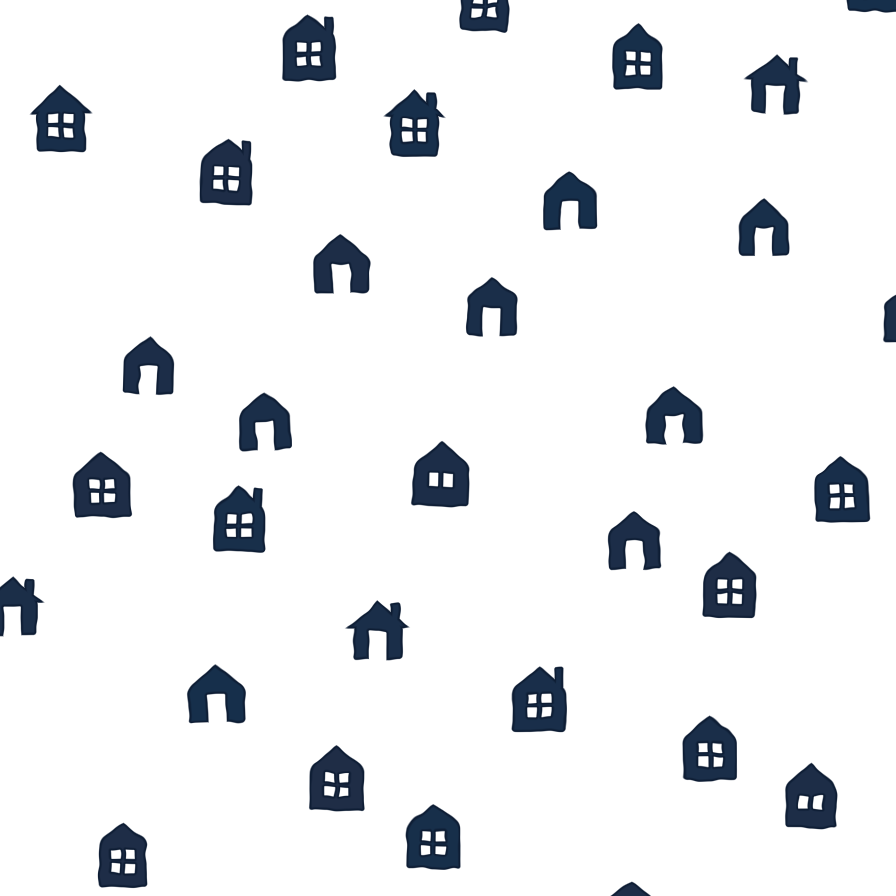
A Shadertoy shader for this pattern:

```glsl
// Small navy cut-out houses scattered over white paper.
// A turned, jittered lattice places them; each house is a signed distance
// built from a gabled body, optional eaves and chimney, and a door or windows.

const vec3 PAPER = vec3(1.0);
const vec3 NAVY_BLUE = vec3(0.085, 0.185, 0.295);
const vec3 NAVY_GREY = vec3(0.122, 0.175, 0.275);
const vec3 NAVY_RIM = vec3(0.05, 0.11, 0.20);
const float SPACING = 0.181;    // lattice step, in canvas heights
const float HOUSE_SIZE = 0.0308; // half width of a house
const float JITTER = 0.46;      // total scatter, in lattice steps
const float LATTICE_TURN = 0.42;

vec3 hash3(vec2 p) {
    vec3 q = fract(p.xyx * vec3(0.1031, 0.1030, 0.0973));
    q += dot(q, q.yxz + 33.33);
    return fract((q.xxy + q.yzz) * q.zyx);
}

float valueNoise(vec2 p) {
    vec2 i = floor(p), f = fract(p);
    f = f * f * (3.0 - 2.0 * f);
    float low = mix(hash3(i).x, hash3(i + vec2(1, 0)).x, f.x);
    float high = mix(hash3(i + vec2(0, 1)).x, hash3(i + vec2(1, 1)).x, f.x);
    return mix(low, high, f.y);
}

mat2 rotation(float angle) {
    float c = cos(angle), s = sin(angle);
    return mat2(c, s, -s, c);
}

float smoothMax(float a, float b, float k) {
    float h = max(k - abs(a - b), 0.0) / k;
    return max(a, b) + 0.25 * h * h * k;
}

float boxDistance(vec2 p, vec2 halfSize, float radius) {
    vec2 d = abs(p) - halfSize + radius;
    return length(max(d, 0.0)) + min(max(d.x, d.y), 0.0) - radius;
}

// Half plane pair below a ridge; slope is the drop per unit of width
float gableDistance(vec2 p, float ridge, float slope) {
    return dot(vec2(abs(p.x), p.y - ridge), normalize(vec2(slope, 1.0)));
}

// Two columns of panes in one or two rows
float windowDistance(vec2 p, bool singleRow) {
    vec2 centre = vec2(0.265, singleRow ? 0.0 : 0.25);
    vec2 pane = vec2(0.17, singleRow ? 0.24 : 0.165);
    vec2 q = vec2(abs(p.x), singleRow ? p.y : abs(p.y));
    return boxDistance(q - centre, pane, 0.03);
}

// House about two units wide, its traits drawn from the seed
float houseDistance(vec2 p, vec2 seed) {
    vec3 kind = hash3(seed + 17.0);
    vec3 shape = hash3(seed + 53.0);
    bool hasDoor = kind.x < 0.38;
    bool hasChimney = kind.y < 0.42;
    bool hasEaves = hasDoor ? hasChimney : kind.z < 0.2;

    // Uneven, hand-cut outline
    vec2 w = p * 2.6 + seed * 9.0;
    p += 0.09 * (vec2(valueNoise(w), valueNoise(w + 41.0)) - 0.5);

    float halfWidth = hasEaves ? 0.88 : mix(0.86, 1.03, shape.x);
    float ridge = hasDoor ? 1.05 : 1.18;
    float slope = mix(0.76, 0.88, shape.y);
    float base = hasDoor ? -1.02 : -1.16;

    float gable = gableDistance(p, ridge, slope);
    float middle = 0.5 * (ridge + base);
    float body = boxDistance(p - vec2(0.0, middle),
                             vec2(halfWidth, 0.5 * (ridge - base) + 0.04), 0.12);
    float house = smoothMax(body, gable, 0.16);
    if (hasEaves) {
        float eaves = ridge - slope * 1.16;
        house = min(house, smoothMax(gable, eaves - p.y, 0.08));
    }
    if (hasChimney) {
        vec2 top = vec2(halfWidth - 0.26, ridge - 0.48);
        house = min(house, boxDistance(p - top, vec2(0.18, 0.42), 0.07));
    }

    float opening = hasDoor
        ? boxDistance(p - vec2(0.0, base - 0.1), vec2(0.32, 1.08), 0.05)
        : windowDistance(p - vec2(0.0, -0.26), shape.z < 0.12);
    return max(house, -opening);
}

void mainImage(out vec4 fragColor, in vec2 fragCoord) {
    vec2 uv = fragCoord / iResolution.y;
    float pixel = 1.0 / iResolution.y;
    mat2 turn = rotation(LATTICE_TURN);
    vec2 lattice = turn * uv / SPACING;
    vec2 cell = floor(lattice);

    // Nearest house among the neighbouring cells
    float nearest = 1e3;
    vec3 ink = NAVY_BLUE;
    for (int y = -1; y <= 1; y++) {
        for (int x = -1; x <= 1; x++) {
            vec2 id = cell + vec2(x, y);
            vec3 scatter = hash3(id + 7.0);
            vec2 centre = id + 0.5 + JITTER * (scatter.xy - 0.5);
            vec2 local = (lattice - centre) * turn * SPACING / HOUSE_SIZE;
            local = rotation(0.07 * (scatter.z - 0.5)) * local;
            float d = houseDistance(local, id);
            if (d < nearest) {
                nearest = d;
                ink = mix(NAVY_BLUE, NAVY_GREY, hash3(id + 91.0).x);
            }
        }
    }

    // Darker rim, then a soft edge against the paper
    ink = mix(ink, NAVY_RIM, smoothstep(-0.12, -0.03, nearest));
    float edge = nearest * HOUSE_SIZE;
    float paperShare = smoothstep(-0.8 * pixel, 0.8 * pixel, edge);
    fragColor = vec4(mix(ink, PAPER, paperShare), 1.0);
}
```
